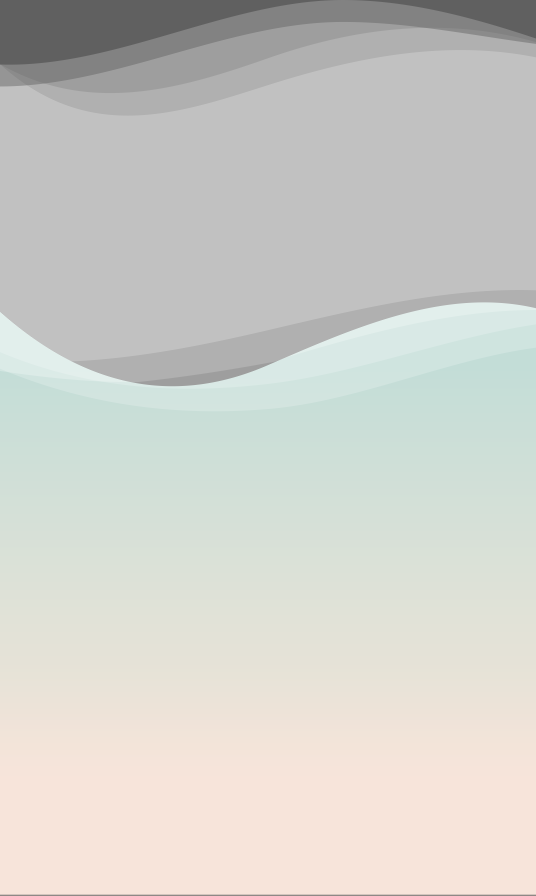
Reproduce this background procedurally as a WebGL 1 fragment shader.

```glsl
precision highp float;
uniform vec2 u_resolution;

#define SLATE vec3(0.378)
#define SILVER vec3(0.757)
#define MINT vec3(0.765, 0.867, 0.845)
#define SAND vec3(0.890, 0.887, 0.842)
#define PEACH vec3(0.970, 0.895, 0.855)
#define GRADIENT_STOPS vec3(41.0, 71.0, 89.0)
#define TOP_ALPHA vec3(0.18, 0.22, 0.46)
#define SHADOW_ALPHA vec2(0.18, 0.22)
#define FOAM_ALPHA vec3(0.25, 0.20, 0.20)
#define BASE_LINE 99.85

// Cubic Hermite segment: end heights and end slopes over a given width
float hermite(float t, vec2 height, vec2 slope, float width) {
    float s = 1.0 - t;
    return s * s * (1.0 + 2.0 * t) * height.x + t * t * (3.0 - 2.0 * t) * height.y
         + width * t * s * (s * slope.x - t * slope.y);
}

// Two joined segments spanning the canvas, meeting at the knot
float wave(float x, float knot, vec3 height, vec3 slope) {
    if (x < knot) return hermite(x / knot, height.xy, slope.xy, knot);
    float width = 1.0 - knot;
    return hermite((x - knot) / width, height.yz, slope.yz, width);
}

// Smooth coverage of the area below an edge, one pixel wide
float below(float depth, float edge) {
    return clamp((depth - edge) * u_resolution.y / 100.0 + 0.5, 0.0, 1.0);
}

float above(float depth, float edge) {
    return 1.0 - below(depth, edge);
}

// Vertical blend from mint through sand to peach
vec3 shoreGradient(float depth) {
    vec3 stops = GRADIENT_STOPS;
    vec3 color = mix(MINT, SAND, clamp((depth - stops.x) / (stops.y - stops.x), 0.0, 1.0));
    return mix(color, PEACH, smoothstep(stops.y - 1.0, stops.z, depth));
}

// Grey field with dark waves along the top and shadows along the bottom
vec3 greyField(float x, float depth) {
    float outer = wave(x, 0.5, vec3(7.16, 9.5, 6.4), vec3(54.0, -19.0, 12.0));
    float middle = wave(x, 0.5, vec3(7.16, 6.5, 4.7), vec3(34.0, -21.0, 17.0));
    float inner = wave(x, 0.64, vec3(9.65, 2.45, 4.9), vec3(0.0, 0.0, 8.0));
    float cap = wave(x, 0.64, vec3(7.2, 0.0, 4.3), vec3(2.0, 0.0, 20.0));
    float shadow = wave(x, 0.5, vec3(40.2, 36.85, 32.4), vec3(5.0, -14.0, 2.0));
    float deepShadow = wave(x, 0.5, vec3(43.5, 40.5, 36.0), vec3(0.0, -11.0, -5.0));

    vec3 color = SILVER;
    color = mix(color, SLATE, TOP_ALPHA.x * above(depth, outer));
    color = mix(color, SLATE, TOP_ALPHA.y * above(depth, middle));
    color = mix(color, SLATE, TOP_ALPHA.z * above(depth, inner));
    color = mix(color, SLATE, above(depth, cap));
    color = mix(color, SLATE, SHADOW_ALPHA.x * below(depth, shadow));
    return mix(color, SLATE, SHADOW_ALPHA.y * below(depth, deepShadow));
}

// Gradient lightened by three translucent foam waves
vec3 shore(float x, float depth) {
    float crest = wave(x, 0.5, vec3(41.4, 40.5, 34.6), vec3(9.0, -18.0, 0.0));
    float swell = wave(x, 0.5, vec3(39.3, 42.85, 36.2), vec3(25.0, -7.0, -9.0));
    float wash = wave(x, 0.5, vec3(41.15, 45.65, 38.8), vec3(25.0, -5.0, -8.0));

    vec3 color = shoreGradient(depth);
    color = mix(color, vec3(1.0), FOAM_ALPHA.x * above(depth, crest));
    color = mix(color, vec3(1.0), FOAM_ALPHA.y * above(depth, swell));
    return mix(color, vec3(1.0), FOAM_ALPHA.z * above(depth, wash));
}

void main() {
    // Depth runs from 0 at the top to 100 at the bottom
    vec2 uv = gl_FragCoord.xy / u_resolution;
    float depth = 100.0 * (1.0 - uv.y);
    float shoreline = wave(uv.x, 0.5, vec3(34.8, 40.75, 34.4), vec3(53.0, -26.0, 14.0));

    vec3 color = mix(greyField(uv.x, depth), shore(uv.x, depth), below(depth, shoreline));

    // Thin rule at the foot
    color = mix(color, SLATE, 0.7 * below(depth, BASE_LINE));
    gl_FragColor = vec4(color, 1.0);
}
```
